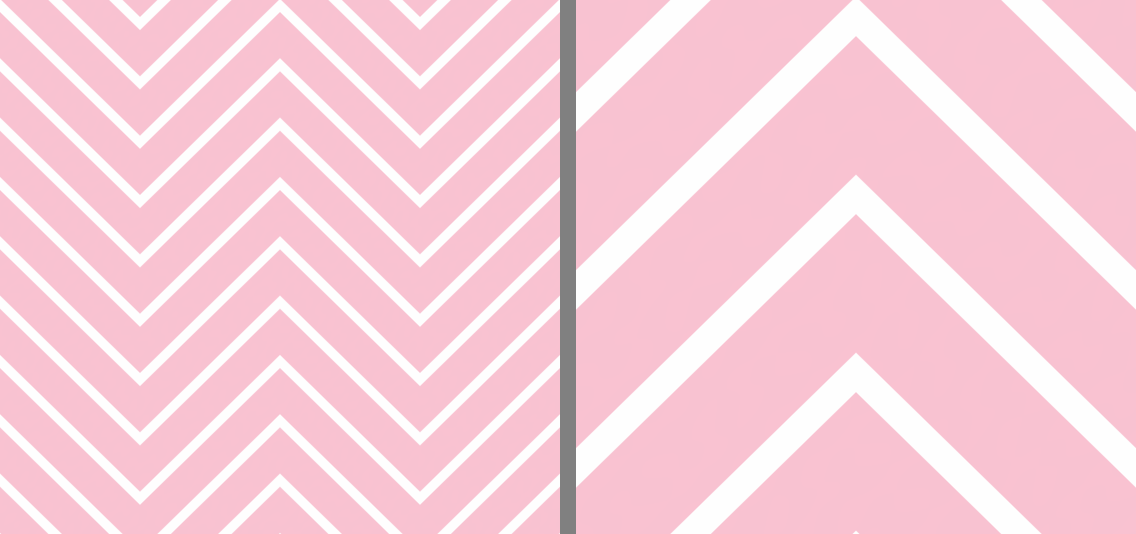
Left: the whole. Right: its middle third, enlarged.
This pattern is drawn by a WebGL 2 fragment shader. Its source:

```glsl
#version 300 es
precision highp float;
// Thin white chevrons on pale pink: two zigzags across, nine rows down.
// A triangle wave shifts the rows, and the distance to the nearest row centre
// gives the stripe. Layered whole-number sines add a faint, wrapping mottle.

uniform vec2 u_resolution;
out vec4 fragColor;

const float TAU = 6.2831853;
const float ZIGZAGS = 2.0;       // chevron periods across the canvas
const float ROWS = 9.0;          // stripes down the canvas
const float DEPTH = 2.305;       // peak-to-valley drop, in rows
const float HALF_STRIPE = 0.111; // half the vertical stripe width, in rows
const float ROW_OFFSET = 0.092;  // first stripe centre below the top, in rows

const vec3 PINK = vec3(0.977, 0.760, 0.820);
const vec3 DUSTY_PINK = vec3(0.940, 0.775, 0.820);
const vec3 WHITE = vec3(0.995);

// 0 at each peak, 1 at each valley
float triangleWave(float x) {
  return 1.0 - abs(2.0 * fract(x) - 1.0);
}

// Distance to the nearest whole number
float distanceToRow(float row) {
  return abs(fract(row + 0.5) - 0.5);
}

// Smooth periodic variation in 0..1
float mottle(vec2 uv) {
  vec2 p = uv * TAU;
  float warp = sin(7.0 * p.x + 5.0 * p.y);
  float waves = sin(23.0 * p.x + 2.0 * warp) * sin(19.0 * p.y - 2.0 * warp);
  waves += 0.5 * sin(41.0 * p.x - 37.0 * p.y + warp);
  return 0.5 + waves / 3.0;
}

// Stripe coverage; the edge is softened over about one pixel
float chevronStripes(vec2 uv, vec2 resolution) {
  float row = (1.0 - uv.y) * ROWS - DEPTH * triangleWave(uv.x * ZIGZAGS) - ROW_OFFSET;
  vec2 slope = vec2(2.0 * ZIGZAGS * DEPTH, ROWS);
  float edge = 0.75 * length(slope / resolution);
  return 1.0 - smoothstep(-edge, edge, distanceToRow(row) - HALF_STRIPE);
}

void main() {
  vec2 uv = gl_FragCoord.xy / u_resolution;
  vec3 ground = mix(PINK, DUSTY_PINK, 0.15 * mottle(uv));
  vec3 color = mix(ground, WHITE, chevronStripes(uv, u_resolution));
  fragColor = vec4(color, 1.0);
}
```
